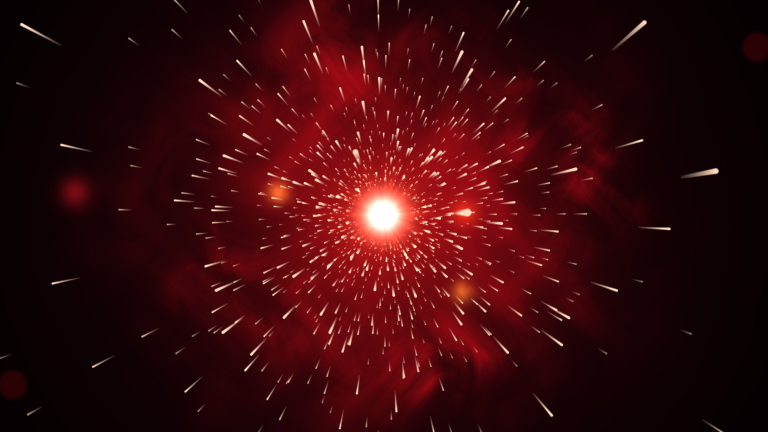
This background is drawn by a Shadertoy shader. Its source:

```glsl
// Radial burst of warm sparks from a white-hot core inside a dark red nebula.
#define CENTER vec2(-0.002, 0.002)
#define SPARK_LAYERS 4
#define SPOKES 44.0
#define RING_STEP 0.22
#define SPARK_WIDTH 0.0012
#define NEBULA_SCALE 7.0
#define DEEP_RED vec3(0.045, 0.003, 0.012)
#define NEBULA_RED vec3(0.53, 0.035, 0.06)
#define EMBER vec3(0.95, 0.38, 0.12)
#define SPARK_COLOR vec3(1.0, 0.86, 0.74)

const float TAU = 6.2831853;

float hash(vec2 p) {
    vec3 q = fract(vec3(p.xyx) * 0.1031);
    q += dot(q, q.yzx + 33.33);
    return fract((q.x + q.y) * q.z);
}

float blob(vec2 p, vec2 at, float radius) {
    vec2 d = (p - at) / radius;
    return exp(-dot(d, d));
}

// Layered, warped sines in the range 0 to 1
float clouds(vec2 p) {
    float sum = 0.0, amp = 0.5;
    for (int i = 0; i < 6; i++) {
        p += 0.7 * sin(p.yx * 1.3 + vec2(1.7, 4.1));
        sum += amp * (0.5 + 0.5 * sin(p.x) * cos(p.y));
        p = mat2(1.36, 1.12, -1.12, 1.36) * p + 2.3;
        amp *= 0.55;
    }
    return sum / 1.08;
}

// Tapered capsule, bright at its head and fading toward its tail
float streak(vec2 p, vec2 tail, vec2 head, float width, float px) {
    vec2 axis = head - tail;
    float t = clamp(dot(p - tail, axis) / dot(axis, axis), 0.0, 1.0);
    float w = width * mix(0.5, 1.0, t);
    float d = length(p - tail - axis * t);
    return (1.0 - smoothstep(w - px, w + px, d)) * mix(0.15, 1.0, t);
}

// One random spark per cell of a log-polar grid
float sparks(vec2 p, float layer, float px) {
    float r = max(length(p), 0.001);
    float depth = log(r) / RING_STEP + layer * 0.37;
    float ring = floor(depth);
    float turn = fract(atan(p.y, p.x) / TAU + hash(vec2(ring + 60.0, layer)));
    vec2 cell = vec2(floor(turn * SPOKES), ring + 90.0);
    vec2 seed = cell + layer * 71.0;

    float ringRadius = exp((ring + 0.5 - layer * 0.37) * RING_STEP);
    float density = mix(0.65, 0.07, smoothstep(0.22, 0.72, ringRadius));
    float present = step(hash(seed), density) * smoothstep(0.055, 0.1, r);

    float size = hash(seed + 13.7);
    float big = pow(size, 6.0);
    float halfLen = mix(0.08, 0.3, size * size);
    float mid = 0.5 + (hash(seed + 5.1) - 0.5) * (0.8 - 2.0 * halfLen);
    float side = 0.5 + (hash(seed + 29.3) - 0.5) * 0.6;
    vec2 local = vec2((depth - ring - mid) * RING_STEP,
                      (fract(turn * SPOKES) - side) * TAU / SPOKES) * r;
    vec2 reach = vec2(halfLen * RING_STEP * r, 0.0);
    float width = SPARK_WIDTH * (0.7 + 1.2 * r + 1.6 * big);
    return present * streak(local, -reach, reach, width, px) * mix(0.55, 1.3, size);
}

void mainImage(out vec4 fragColor, in vec2 fragCoord) {
    float px = 1.0 / iResolution.y;
    vec2 p = (fragCoord - 0.5 * iResolution.xy) * px;
    vec2 q = p - CENTER;
    float r = length(q);
    float angle = atan(q.y, q.x);

    // Red haze and nebula
    float mist = clouds(p * NEBULA_SCALE);
    float wisps = clouds(p * NEBULA_SCALE * 2.4 + 8.0);
    float spread = length(q * vec2(0.9, 1.0));
    float haze = exp(-spread * spread / 0.125);
    float lumps = blob(p, vec2(0.14, -0.35), 0.11) + 0.8 * blob(p, vec2(0.38, 0.19), 0.15)
                + 0.7 * blob(p, vec2(-0.26, -0.13), 0.14) + 0.6 * blob(p, vec2(-0.11, 0.33), 0.15)
                + 0.5 * blob(p, vec2(0.52, 0.05), 0.1);
    float shell = exp(-pow((spread - 0.38) / 0.17, 2.0));
    vec3 color = DEEP_RED * mix(1.25, 0.6, smoothstep(0.5, 1.0, r));
    color += NEBULA_RED * haze * mix(1.0, 0.5 + mist, smoothstep(0.08, 0.3, r));
    color += NEBULA_RED * (0.35 * shell + lumps) * smoothstep(0.35, 0.85, mix(mist, wisps, 0.5)) * 0.9;

    // Glowing knots and faint out-of-focus discs
    float knots = blob(p, vec2(-0.245, 0.053), 0.025) + blob(p, vec2(0.183, -0.176), 0.025);
    color += vec3(0.55, 0.4, 0.12) * knots * (0.3 + wisps);
    color += vec3(0.4, 0.04, 0.06) * blob(p, vec2(-0.715, 0.055), 0.035);
    float discs = 1.0 - smoothstep(0.026, 0.04,
        min(length(p - vec2(0.863, 0.391)), length(p - vec2(-0.86, -0.39))));
    color += vec3(0.13, 0.005, 0.012) * discs;

    // Spark field with a few foreground comets
    float light = 0.0;
    for (int i = 0; i < SPARK_LAYERS; i++) light += sparks(q, float(i), px);
    light += streak(p, vec2(0.69, 0.09), vec2(0.768, 0.104), 0.0065, px);
    light += streak(p, vec2(0.53, 0.385), vec2(0.603, 0.448), 0.005, px);
    light += streak(p, vec2(-0.056, 0.122), vec2(-0.066, 0.148), 0.0065, px);
    light += streak(p, vec2(0.165, 0.007), vec2(0.193, 0.008), 0.009, px);
    color += EMBER * 0.35 * blob(p, vec2(0.188, 0.007), 0.03);
    color = mix(color, SPARK_COLOR, clamp(light, 0.0, 1.0));

    // White-hot core, orange halo and fine rays
    float rays = 0.75 + 0.25 * sin(angle * 13.0 + 2.0 * sin(angle * 5.0)) * sin(angle * 8.0 + 1.0);
    color += EMBER * exp(-r / 0.052) * rays;
    color += EMBER * 0.4 * exp(-abs(q.y) / 0.004 - abs(q.x) / 0.06);
    color += vec3(1.2, 1.1, 0.6) * blob(q, vec2(0.0), 0.046) + vec3(0.2, 0.3, 0.9) * blob(q, vec2(0.0), 0.037);

    fragColor = vec4(clamp(color, 0.0, 1.0), 1.0);
}
```
